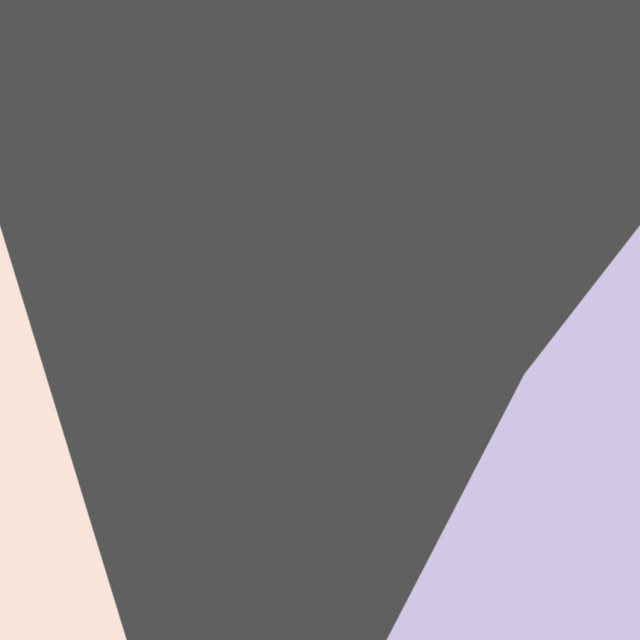
Give the GLSL for this background, as a WebGL 2 fragment shader.

```glsl
#version 300 es
precision highp float;
// Two flat pastel facets rise from the lower corners of a plain grey field.
// Each facet is an intersection of half planes, given by signed distances,
// with smoothed borders and a hairline seam of mid grey.

uniform vec2 u_resolution;
out vec4 outColor;

const vec3 FIELD_GREY = vec3(0.377, 0.377, 0.377);
const vec3 PEACH      = vec3(0.973, 0.894, 0.851);
const vec3 LAVENDER   = vec3(0.825, 0.784, 0.902);
const vec3 SEAM_GREY  = vec3(0.64, 0.64, 0.63);
const float SEAM_HALF_WIDTH = 0.0008;

// Signed distance to the line a-b, negative to the right of its direction
float halfPlane(vec2 p, vec2 a, vec2 b) {
    vec2 along = normalize(b - a);
    return dot(p - a, vec2(-along.y, along.x));
}

// Coverage of the region where the distance is negative
float coverage(float dist, float pixel) {
    return 1.0 - smoothstep(-0.7 * pixel, 0.7 * pixel, dist);
}

// Paint a facet, then the seam along its border
vec3 paintFacet(vec3 base, vec3 fill, float dist, float pixel) {
    vec3 color = mix(base, fill, coverage(dist, pixel));
    float seam = coverage(abs(dist) - SEAM_HALF_WIDTH, pixel);
    return mix(color, SEAM_GREY, 0.6 * seam);
}

void main() {
    vec2 p = gl_FragCoord.xy / u_resolution;
    float pixel = 1.0 / min(u_resolution.x, u_resolution.y);

    // Left facet: one steep falling edge
    float leftFacet = halfPlane(p, vec2(0.198, 0.0), vec2(0.0, 0.648));
    leftFacet = -leftFacet;

    // Right facet: two rising edges that meet at a bend
    vec2 bend = vec2(0.819, 0.415);
    float rightFacet = max(halfPlane(p, vec2(0.604, 0.0), bend),
                           halfPlane(p, bend, vec2(1.0, 0.648)));

    vec3 color = paintFacet(FIELD_GREY, PEACH, leftFacet, pixel);
    color = paintFacet(color, LAVENDER, rightFacet, pixel);
    outColor = vec4(color, 1.0);
}
```
